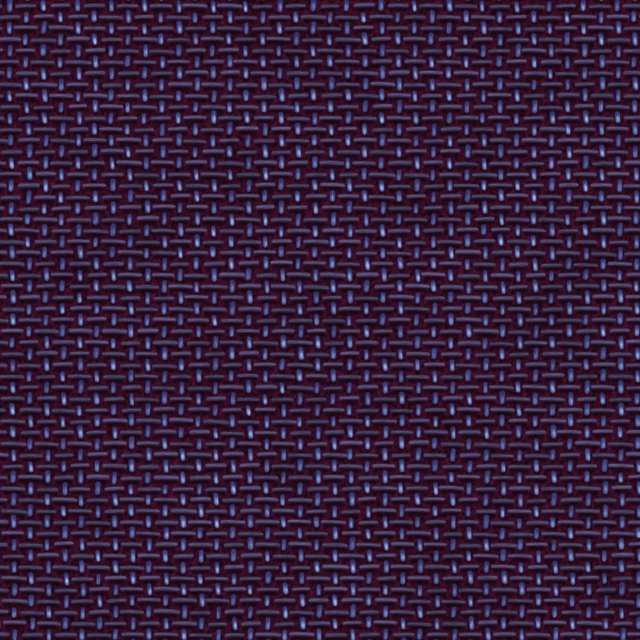
Write a Shadertoy shader that draws this texture.

```glsl
// Woven cloth: blue upright stitches and slate cross threads over a maroon ground.

const vec2  CELLS      = vec2(37.9, 57.0);  // thread crossings across and down
const vec2  OFFSET     = vec2(-0.22, 0.0);  // shift of the grid, in cells
const float SLANT      = 0.3;               // sideways drift over the height, in cells
const float ASPECT     = 1.5;               // cell width over cell height
const float WOBBLE     = 0.16;              // unevenness of the weave, in cells
const float SOFTNESS   = 0.11;              // edge blur, in cell heights
const vec2  DASH       = vec2(0.80, 0.20);  // half length and radius of a cross thread
const vec2  STITCH     = vec2(0.32, 0.23);  // half length and radius of a stitch
const vec3  MAROON     = vec3(0.245, 0.055, 0.155);
const vec3  DARK       = vec3(0.095, 0.030, 0.070);
const vec3  SLATE_EDGE = vec3(0.190, 0.130, 0.260);
const vec3  SLATE      = vec3(0.320, 0.300, 0.425);
const vec3  BLUE       = vec3(0.215, 0.220, 0.450);
const vec3  SHINE      = vec3(0.580, 0.690, 0.900);

vec3 hash3(vec2 p) {
    vec3 q = fract(vec3(p.xyx) * vec3(0.1031, 0.1030, 0.0973));
    q += dot(q, q.yxz + 33.33);
    return fract((q.xxy + q.yzz) * q.zyx);
}

float cornerSlope(vec2 corner, vec2 toPoint) {
    return dot(hash3(corner + 57.0).xy * 2.0 - 1.0, toPoint);
}

// Gradient noise, roughly -0.7 to 0.7
float noise(vec2 p) {
    vec2 i = floor(p), f = fract(p);
    vec2 w = f * f * f * (f * (f * 6.0 - 15.0) + 10.0);
    vec2 e = vec2(1.0, 0.0);
    float low  = mix(cornerSlope(i, f), cornerSlope(i + e, f - e), w.x);
    float high = mix(cornerSlope(i + e.yx, f - e.yx), cornerSlope(i + 1.0, f - 1.0), w.x);
    return mix(low, high, w.y);
}

// Distance to a level rod of the given half length and radius
float rod(vec2 p, vec2 size) {
    return length(vec2(max(abs(p.x) - size.x, 0.0), p.y)) - size.y;
}

float cover(float d, float blur) {
    return 1.0 - smoothstep(-blur, blur, d);
}

void mainImage(out vec4 fragColor, in vec2 fragCoord) {
    vec2 uv = fragCoord / iResolution.xy;
    float blur = max(SOFTNESS, 0.7 * CELLS.y / iResolution.y);

    // Slightly slanted and uneven grid
    vec2 p = uv * CELLS + OFFSET;
    p.x += SLANT * (uv.y - 0.5);
    p += WOBBLE * vec2(noise(p * vec2(0.3, 0.12)), noise(p * vec2(0.15, 0.4) + 40.0));
    vec2 home = floor(p);
    vec2 fibre = p * vec2(ASPECT, 1.0);

    // Maroon ground: short twisted fibres with dark pits
    float fuzz = noise(fibre * 2.3) + 0.7 * noise(vec2(fibre.x + fibre.y, fibre.y - fibre.x) * vec2(1.8, 3.6));
    vec3 color = mix(DARK, MAROON, smoothstep(-0.65, 0.25, fuzz));
    color += vec3(0.10, 0.015, 0.055) * smoothstep(0.2, 0.7, fuzz);

    float shadow = 0.0, dashMask = 0.0, stitchMask = 0.0;
    vec3 dashColor = SLATE, stitchColor = BLUE;

    // Cross threads and stitches alternate like a checkerboard
    for (int j = -1; j <= 1; j++)
    for (int i = -1; i <= 1; i++) {
        vec2 cell = home + vec2(i, j);
        vec3 rnd = hash3(cell + 11.0);
        vec2 q = (p - cell - 0.5) * vec2(ASPECT, 1.0);
        q -= (rnd.xy - 0.5) * vec2(0.16, 0.14);

        if (mod(cell.x + cell.y, 2.0) > 0.5) {
            q.y += 0.08 * (rnd.z - 0.5) * q.x + 0.04 * q.x * q.x;
            vec2 size = DASH * vec2(0.82 + 0.36 * rnd.z, 0.85 + 0.3 * rnd.x);
            float mask = cover(rod(q, size), blur);
            shadow = max(shadow, cover(rod(q + vec2(0.0, 0.34), size * vec2(0.75, 1.0)), 0.22));
            if (mask > dashMask) {
                float streak = noise(fibre * vec2(1.3, 7.0));
                float ridge = 1.0 - smoothstep(0.02, 0.24, abs(q.y - 0.03));
                dashMask = mask;
                dashColor = mix(SLATE_EDGE, SLATE, ridge) * (0.87 + 0.26 * rnd.y + 0.3 * streak);
            }
        } else {
            q.x += 0.18 * (rnd.z - 0.5) * q.y;
            vec2 size = STITCH * vec2(0.8 + 0.35 * rnd.x, 0.85 + 0.25 * rnd.y);
            float mask = cover(rod(q.yx, size), blur);
            shadow = max(shadow, 0.85 * cover(rod(q.yx, size + vec2(0.22, 0.05)), 0.18));
            if (mask > stitchMask) {
                // Gloss sits in the lower half and differs from stitch to stitch
                vec2 g = (q - vec2(0.02, -0.17)) / vec2(0.19, 0.33);
                float gloss = exp(-dot(g, g)) * (0.35 + 0.75 * rnd.z);
                float strand = noise(fibre * vec2(6.0, 1.8));
                stitchMask = mask;
                stitchColor = mix(BLUE, SHINE, clamp(gloss, 0.0, 1.0)) * (0.96 + 0.35 * strand);
            }
        }
    }

    // Layer shadow, threads and stitches
    color = mix(color, DARK * 0.8, 0.75 * shadow);
    color = mix(color, dashColor, 0.95 * dashMask);
    color = mix(color, stitchColor, stitchMask);

    // Broad tone changes and fine grain
    color *= 1.0 + 0.12 * noise(uv * vec2(5.0, 9.0)) + 0.10 * noise(fibre * 5.0);
    fragColor = vec4(clamp(color, 0.0, 1.0), 1.0);
}
```
